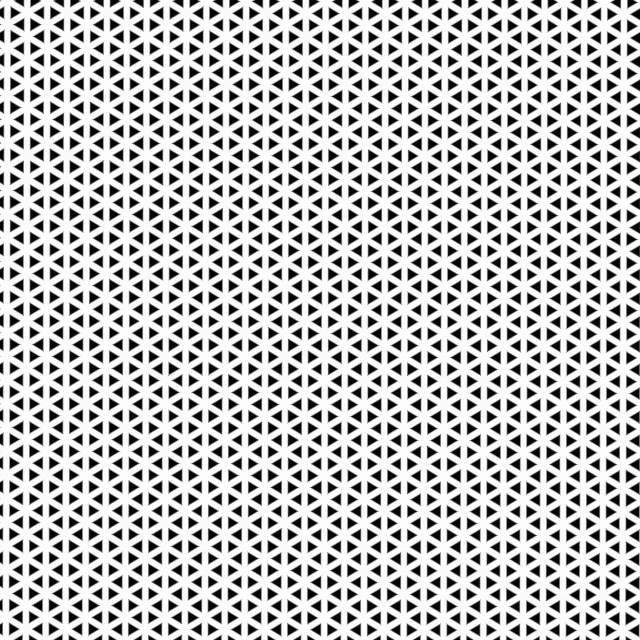
This pattern is drawn by a three.js fragment shader. Its source:

```glsl
// Columns of small black triangles on white, pointing left and right in turn.
// The plane is cut into a triangular tiling, mirrored in every second column;
// each tile is inked where it lies deep enough inside its own three edges.

varying vec2 vUv;

// Sine-free hash, 0 to 1
float hash(vec2 cell) {
  vec3 q = fract(cell.xyx * vec3(0.1031, 0.1030, 0.0973));
  q += dot(q, q.yzx + 33.33);
  return fract((q.x + q.y) * q.z);
}

void main() {
  // Slight clockwise tilt of the whole grid
  vec2 p = vUv + 0.0025 * vec2(0.5 - vUv.y, vUv.x);

  // Column width and vertical pitch of the tiling
  vec2 pitch = vec2(0.03108, 1.0 / 27.0);
  vec2 grid = (p - vec2(0.0104, 0.0172)) / pitch;

  // Mirror every second column so that bases meet bases
  float column = floor(grid.x);
  float across = fract(grid.x);
  if (mod(column, 2.0) > 0.5) across = 1.0 - across;

  // Offset from the axis of the triangle based at across = 0
  float row = floor(grid.y + 0.5);
  float off = abs(grid.y - row);

  // Otherwise the point lies in the opposite triangle, half a row away
  if (across + 2.0 * off > 1.0) {
    across = 1.0 - across;
    off = 0.5 - off;
    row = floor(grid.y) + 0.5;
  }

  // Distance inward from the upright base and from the slanted sides
  float fromBase = across * pitch.x;
  float fromSide = (1.0 - across - 2.0 * off) / length(vec2(1.0, 2.0) / pitch);
  float depth = min(fromBase, fromSide);

  // Soft printed edge, with a little variation in size per triangle
  float inset = 0.00514 + 0.0005 * (hash(vec2(column, 2.0 * row) + 50.0) - 0.5);
  float ink = smoothstep(inset - 0.0017, inset + 0.0017, depth);

  gl_FragColor = vec4(vec3(mix(0.99, 0.02, ink)), 1.0);
}
```
